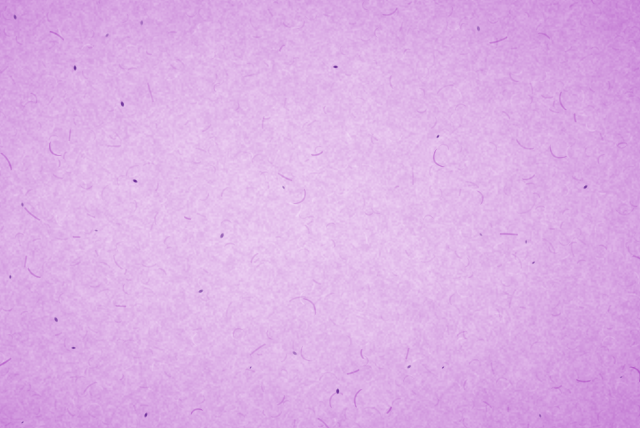
Reproduce this texture procedurally as a WebGL 1 fragment shader.

```glsl
precision highp float;
// Lilac recycled paper: a soft off-centre vignette under fibrous grain,
// scattered curved fibres (dark and pale) and a few deep purple specks.
// Grain is stretched value noise; fibres and specks are hashed per grid cell.

uniform vec2 u_resolution;

const vec3 SHADE_COLOR = vec3(0.78, 0.51, 0.84);
const vec3 LIGHT_COLOR = vec3(0.90, 0.76, 0.93);
const vec3 SPECK_COLOR = vec3(0.40, 0.16, 0.58);

const vec2 GLOW_CENTER = vec2(-0.10, 0.02);  // in -1..1 across the canvas
const float GLOW_TONE = 1.01;
const float VIGNETTE = 0.43;

const vec2 STRAND_FREQ = vec2(52.0, 175.0);  // along and across, per height
const float STRAND_CONTRAST = 0.56;
const float FINE_FREQ = 230.0;
const float FINE_CONTRAST = 0.26;
const float BLOTCH_FREQ = 14.0;
const float BLOTCH_CONTRAST = 0.10;

const float FIBRE_WIDTH = 0.0016;
const float SPECK_CELL = 0.10;
const float SPECK_CHANCE = 0.17;

float hash(vec2 p) {
  vec3 q = fract(vec3(p.xyx) * 0.1031);
  q += dot(q, q.yzx + 33.33);
  return fract((q.x + q.y) * q.z);
}

vec2 hash2(vec2 p) {
  return vec2(hash(p), hash(p + 57.3));
}

float noise(vec2 p) {
  vec2 i = floor(p);
  vec2 f = fract(p);
  f = f * f * (3.0 - 2.0 * f);
  float low = mix(hash(i), hash(i + vec2(1.0, 0.0)), f.x);
  float high = mix(hash(i + vec2(0.0, 1.0)), hash(i + 1.0), f.x);
  return mix(low, high, f.y);
}

vec2 rotate(vec2 p, float angle) {
  float c = cos(angle);
  float s = sin(angle);
  return vec2(c * p.x + s * p.y, c * p.y - s * p.x);
}

// Mean of thin stretched noise laid in four directions, centred on zero.
float strands(vec2 p) {
  vec2 warp = vec2(noise(p * 24.0), noise(p * 24.0 + 91.0)) * 0.02;
  float sum = 0.0;
  for (int i = 0; i < 4; i++) {
    float k = float(i);
    vec2 q = rotate(p + warp, 0.35 + k * 0.785);
    sum += noise((q + 3.0 + k) * STRAND_FREQ) - 0.5;
  }
  return sum * 0.25;
}

// Curved fibres, one per cell; a higher rarity leaves fewer strong ones.
float fibres(vec2 p, float cell, float halfLength, float rarity, float seed) {
  float px = 1.0 / u_resolution.y;
  vec2 home = floor(p / cell);
  float cover = 0.0;
  for (int y = -1; y <= 1; y++) {
    for (int x = -1; x <= 1; x++) {
      vec2 id = home + vec2(float(x), float(y));
      vec2 key = id + seed;
      vec2 q = p - (id + hash2(key)) * cell;
      q = rotate(q, 6.2832 * hash(key + 11.7));
      float reach = halfLength * mix(0.3, 1.0, hash(key + 23.1));
      float bend = (hash(key + 37.9) - 0.5) * 1.4 / halfLength;
      q.y += bend * (q.x * q.x - 0.3 * reach * reach);
      float d = length(vec2(max(abs(q.x) - reach, 0.0), q.y));
      float strength = pow(hash(key + 71.3), rarity);
      cover = max(cover, strength * (1.0 - smoothstep(0.0, FIBRE_WIDTH + px, d)));
    }
  }
  return cover;
}

// Small, slightly oval flecks in a few cells, kept inside their cell.
float specks(vec2 p) {
  float px = 1.0 / u_resolution.y;
  vec2 id = floor(p / SPECK_CELL);
  vec2 key = id + 205.0;
  vec2 q = p - (id + 0.1 + 0.8 * hash2(key)) * SPECK_CELL;
  q = rotate(q, 6.2832 * hash(key + 5.1)) * vec2(0.75, 1.25);
  float radius = mix(0.0016, 0.0042, hash(key + 17.7));
  float present = step(hash(key + 29.3), SPECK_CHANCE);
  float strength = mix(0.4, 1.0, hash(key + 43.9));
  return present * strength * (1.0 - smoothstep(radius - px, radius + px, length(q)));
}

void main() {
  vec2 p = gl_FragCoord.xy / u_resolution.y;
  vec2 fromGlow = 2.0 * gl_FragCoord.xy / u_resolution - 1.0 - GLOW_CENTER;

  // Light falloff and paper grain
  float tone = GLOW_TONE - VIGNETTE * dot(fromGlow, fromGlow);
  tone += STRAND_CONTRAST * strands(p);
  tone += FINE_CONTRAST * (noise(p * FINE_FREQ) - 0.5);
  tone += BLOTCH_CONTRAST * (noise(p * BLOTCH_FREQ) - 0.5);

  // Short faint fibres, pale fibres, then long strong ones
  tone -= 0.32 * fibres(p, 0.030, 0.012, 2.5, 10.0);
  tone += 0.20 * fibres(p, 0.036, 0.014, 3.0, 340.0);
  tone -= 0.85 * fibres(p, 0.060, 0.022, 7.0, 670.0);

  vec3 color = mix(SHADE_COLOR, LIGHT_COLOR, tone);
  color = mix(color, SPECK_COLOR, specks(p));
  gl_FragColor = vec4(color, 1.0);
}
```
